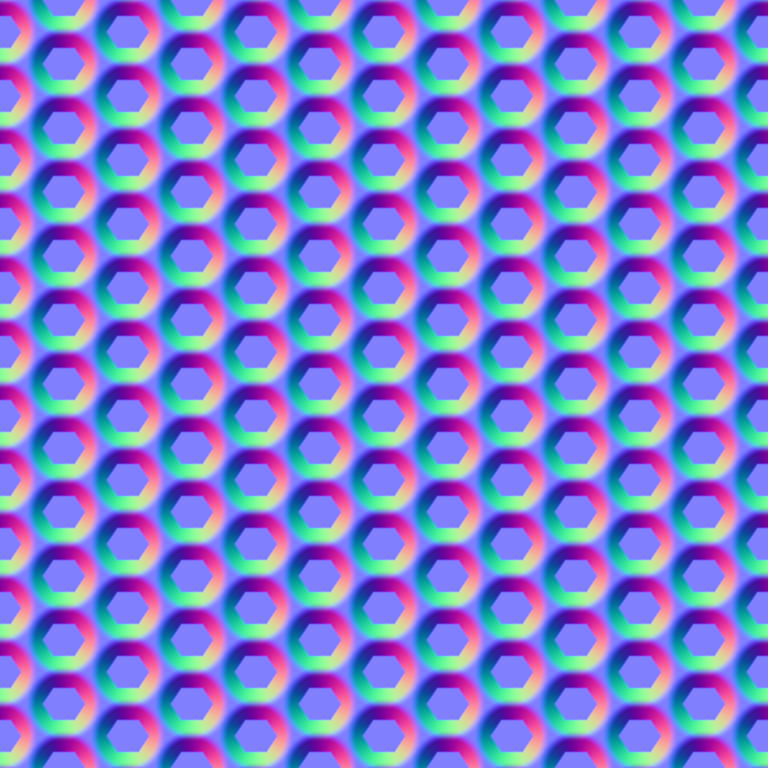
Give the GLSL for this texture map, as a Shadertoy shader.

```glsl
// Tangent-space normal map of round studs with flat hexagonal tops.
// Studs sit on a 12 by 12 grid with every other column shifted by half a cell;
// the slopes of neighbouring studs are summed so their rims blend smoothly.

// Distance to a flat-topped hexagon, stretched sideways to suit square cells
float hexagon(vec2 d, float halfHeight) {
    d = abs(d);
    return max(d.y, 0.75 * d.x + 0.5 * d.y) - halfHeight;
}

// Steepness of a stud's side, fading to level ground past the rim
float studSteepness(float radius) {
    return 0.98 * (1.0 - smoothstep(0.44, 0.60, radius));
}

void mainImage(out vec4 fragColor, in vec2 fragCoord) {
    vec2 p = 12.0 * fragCoord / iResolution.xy;
    float pixel = 12.0 / min(iResolution.x, iResolution.y);

    // Gather the nearest studs
    vec2 tilt = vec2(0.0);
    float steepest = 0.0;
    float topDistance = 1.0;
    for (int i = -1; i <= 1; i++) {
        float column = floor(p.x + 0.5) + float(i);
        float shift = 0.5 - 0.5 * mod(column, 2.0);
        for (int j = -1; j <= 1; j++) {
            float row = floor(p.y - shift + 0.5) + float(j) + shift;
            vec2 d = p - vec2(column, row);
            float radius = length(d);
            float steepness = studSteepness(radius);
            tilt += steepness * d / max(radius, 0.001);
            steepest = max(steepest, steepness);
            topDistance = min(topDistance, hexagon(d, 0.25));
        }
    }

    // Level the hexagonal tops with a slightly soft edge
    float softness = max(0.02, 0.6 * pixel);
    float side = smoothstep(-softness, softness, topDistance);
    tilt *= side;
    steepest *= side;

    // Encode the normal, with green pointing down; valleys between rims stay dim
    float facing = sqrt(1.0 - steepest * steepest);
    fragColor = vec4(0.5 + 0.5 * vec3(tilt.x, -tilt.y, facing), 1.0);
}
```
